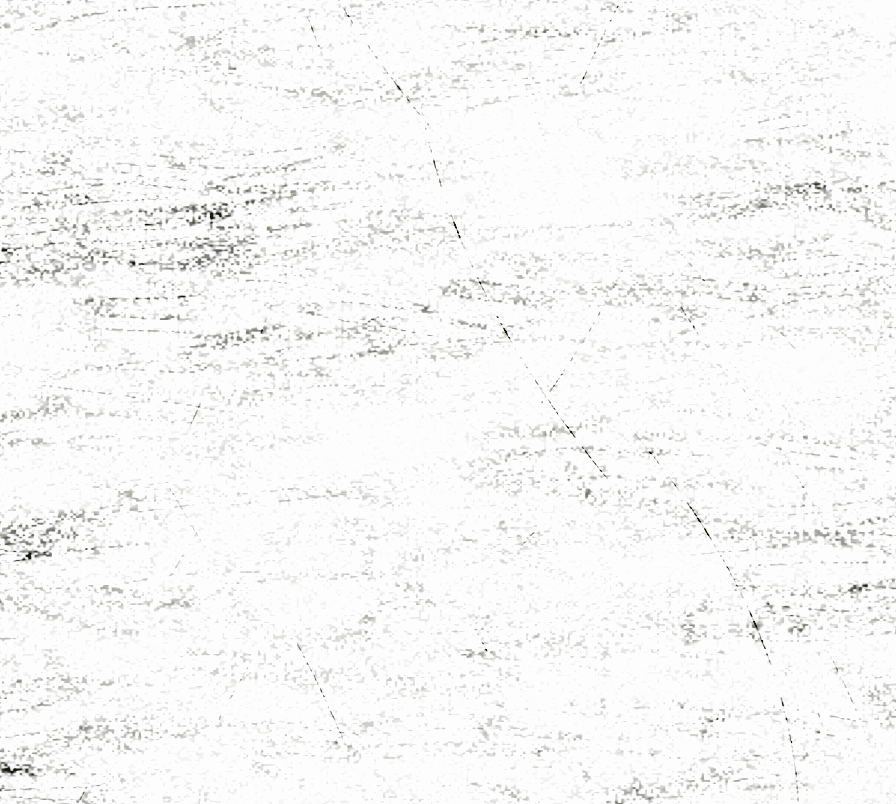
Write a WebGL 1 fragment shader that draws this texture.

```glsl
precision highp float;
// Worn white surface: fine grey speckle gathered into near-horizontal scuffs,
// crossed by steep broken scratches and two long arcs. A density field decides
// how much of a fine grain noise shows through as ink.

uniform vec2 u_resolution;

#define PAPER vec3(0.993, 0.993, 0.992)
#define INK_TINT vec3(1.0, 1.0, 1.04)
#define GRAIN_SCALE vec2(270.0, 350.0)
#define SCUFF_SCALE vec2(5.0, 58.0)
#define HAZE 0.17
#define SCUFF 0.62
#define CLOTS 0.35
#define INK_SOFT 0.36
#define INK_DEEP 0.55
#define SCRATCHES 26
#define SCRATCH_WIDTH 0.0016

float hash(vec2 p) {
  vec3 q = fract(vec3(p.xyx) * 0.1031);
  q += dot(q, q.yzx + 33.33);
  return fract((q.x + q.y) * q.z);
}

float noise(vec2 p) {
  vec2 i = floor(p), f = fract(p);
  f = f * f * (3.0 - 2.0 * f);
  return mix(mix(hash(i), hash(i + vec2(1.0, 0.0)), f.x),
             mix(hash(i + vec2(0.0, 1.0)), hash(i + vec2(1.0, 1.0)), f.x), f.y);
}

float fbm(vec2 p) {
  float sum = 0.0, gain = 0.5;
  for (int i = 0; i < 4; i++) {
    sum += gain * noise(p);
    p = p * 2.07 + 17.3;
    gain *= 0.5;
  }
  return sum / 0.9375;
}

vec2 rotate(vec2 p, float a) {
  float c = cos(a), s = sin(a);
  return vec2(c * p.x + s * p.y, c * p.y - s * p.x);
}

// Thin broken contour lines of stretched noise, at several slight tilts
float scuffs(vec2 p) {
  float lines = 0.0;
  for (int i = 0; i < 4; i++) {
    float k = float(i);
    vec2 q = rotate(p, 0.13 * sin(k * 2.3 + 0.3)) + k * 7.31;
    q.y += 0.012 * noise(q * 9.0);
    float n = noise(q * SCUFF_SCALE * (1.0 + 0.22 * k));
    float broken = smoothstep(0.38, 0.72, noise(q * vec2(7.0, 21.0) + 40.0));
    lines = max(lines, broken * smoothstep(0.34, 0.0, abs(2.0 * n - 1.0)));
  }
  return lines;
}

float stroke(float dist, float width) {
  return smoothstep(width, 0.2 * width, abs(dist));
}

// Randomly placed, slightly bent steep scratches
float scratches(vec2 p, float aspect) {
  float total = 0.0;
  for (int i = 0; i < SCRATCHES; i++) {
    float k = float(i) + 1.0;
    vec2 center = vec2(hash(vec2(k, 3.0)) * aspect, hash(vec2(k, 8.0)));
    float lean = step(center.x * 0.75, hash(vec2(k, 13.0))) * 2.0 - 1.0;
    float angle = lean * mix(0.85, 1.25, hash(vec2(k, 21.0)));
    float size = hash(vec2(k, 34.0));
    float reach = mix(0.025, 0.17, size * size);
    vec2 q = rotate(p - center, angle);
    q.y += (hash(vec2(k, 55.0)) - 0.5) * q.x * q.x;
    float ends = smoothstep(reach, 0.6 * reach, abs(q.x));
    float weight = mix(0.25, 0.7, hash(vec2(k, 89.0)));
    total = max(total, weight * ends * stroke(q.y, SCRATCH_WIDTH));
  }
  return total;
}

// Two long arcs falling to the right, as x given by height
float arcs(vec2 p) {
  float drop = 0.93 - p.y;
  float upper = p.x - (0.515 + 0.1 * drop + 0.68 * drop * drop);
  float lower = p.x - (0.993 - 0.05 * p.y - 0.85 * p.y * p.y);
  float upperEnds = smoothstep(0.0, 0.15, drop) * smoothstep(0.6, 0.48, drop);
  float lowerEnds = smoothstep(0.6, 0.3, p.y);
  return max(upperEnds * stroke(upper, SCRATCH_WIDTH * 1.15),
             lowerEnds * stroke(lower, SCRATCH_WIDTH * 1.15));
}

void main() {
  vec2 p = gl_FragCoord.xy / u_resolution.y;
  float aspect = u_resolution.x / u_resolution.y;

  // Wear varies in patches and bands, with a paler area low in the middle
  float patches = smoothstep(0.25, 0.75, fbm(p * vec2(4.0, 7.0) + 5.0));
  float bands = smoothstep(0.3, 0.75, noise(p * vec2(3.0, 24.0) + 60.0));
  vec2 pale = (p - vec2(0.72, 0.22)) / vec2(0.3, 0.25);
  float wear = (0.25 + 0.6 * patches + 0.3 * bands) * (1.0 - 0.5 * exp(-dot(pale, pale)));

  // Density of marks
  float density = wear * (HAZE + SCUFF * scuffs(p));
  density += CLOTS * patches * smoothstep(0.7, 0.92, noise(p * 48.0));
  float gaps = mix(0.35, 1.0, smoothstep(0.25, 0.65, noise(p * 65.0 + 9.0)));
  density += gaps * max(scratches(p, aspect), 0.9 * arcs(p));

  // Fine grain cut by density
  float grain = smoothstep(0.12, 0.88, noise(p * GRAIN_SCALE));
  float excess = clamp(grain + density - 1.0, 0.0, 1.0);
  float ink = INK_SOFT * excess + INK_DEEP * excess * excess * excess;
  gl_FragColor = vec4(PAPER - ink * INK_TINT, 1.0);
}
```
